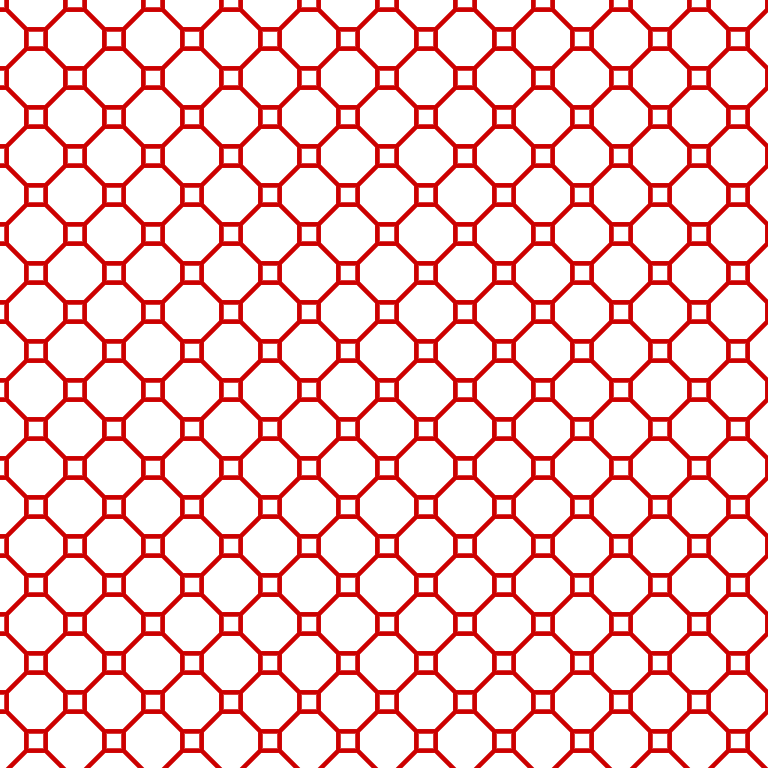
A Shadertoy shader for this pattern:

```glsl
const float UNIT = 1.0 / 512.0;               // design grid step, in canvas heights
const float PERIOD = 52.0 * UNIT;             // spacing of squares along a row
const vec2 ORIGIN = vec2(24.0, 18.0) * UNIT;  // centre of one square
const float SQUARE_HALF = 6.4 * UNIT;         // half side, to the middle of the line
const float LINE_WIDTH = 3.15 * UNIT;
const vec3 PAPER = vec3(1.0);
const vec3 INK = vec3(0.8, 0.0, 0.0);

// Distance to the centre lines of a lattice of squares joined by diagonals
float latticeDistance(vec2 p) {
    // Fold the staggered lattice into one quadrant around a square
    vec2 q = abs(p - PERIOD * round(p / PERIOD));
    if (q.x + q.y > 0.5 * PERIOD) q = 0.5 * PERIOD - q;

    float reach = max(abs(q.x), abs(q.y));
    float square = abs(reach - SQUARE_HALF);
    float diagonal = abs(q.x - q.y) * inversesqrt(2.0);

    // Diagonals run only between the squares, leaving their insides open
    return reach > SQUARE_HALF ? min(square, diagonal) : square;
}

void mainImage(out vec4 fragColor, in vec2 fragCoord) {
    float pixel = 1.0 / iResolution.y;
    float d = latticeDistance(fragCoord * pixel - ORIGIN) - 0.5 * LINE_WIDTH;
    float ink = clamp(0.5 - d / pixel, 0.0, 1.0);
    fragColor = vec4(mix(PAPER, INK, ink), 1.0);
}
```
